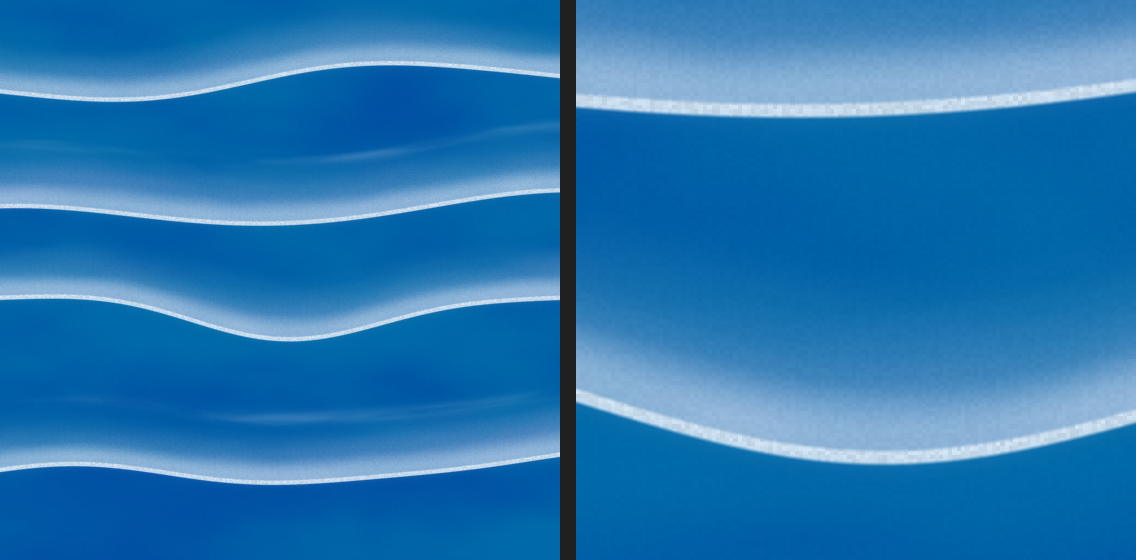
Left, the full canvas; right, a detail of the centre.
Write a WebGL 1 fragment shader that draws this background.

```glsl
precision highp float;
// Four soft white wave crests with misty foam rolling across deep blue water.
uniform vec2 u_resolution;

#define WAVES 4
#define LINE_HALF 0.0039
#define LINE_SOFT 0.0016
#define FOAM_HEIGHT 0.044
#define HAZE_HEIGHT 0.105
#define WISP_OFFSET 0.112
#define GRAIN 0.035
#define DEEP vec3(0.0, 0.315, 0.640)
#define TEAL vec3(0.0, 0.415, 0.660)
#define MIST vec3(0.46, 0.62, 0.80)
#define FOAM vec3(0.62, 0.75, 0.87)
#define CREST vec3(0.80, 0.87, 0.935)

float hash(vec2 p) {
  return fract(sin(dot(p, vec2(127.1, 311.7))) * 43758.5453);
}

float noise(vec2 p) {
  vec2 i = floor(p), f = fract(p);
  f = f * f * (3.0 - 2.0 * f);
  return mix(mix(hash(i), hash(i + vec2(1.0, 0.0)), f.x),
             mix(hash(i + vec2(0.0, 1.0)), hash(i + vec2(1.0, 1.0)), f.x), f.y);
}

float fbm(vec2 p) {
  float sum = 0.0, amp = 0.5;
  for (int i = 0; i < 4; i++) {
    sum += amp * noise(p);
    p = p * 2.03 + 17.3;
    amp *= 0.5;
  }
  return sum / 0.9375;
}

// Crest height: level, tilt and two harmonics (cos, sin, cos2, sin2)
float crestHeight(int wave, float x) {
  vec2 base = vec2(0.8428, 0.0273);
  vec4 bend = vec4(-0.0077, -0.0246, 0.0018, 0.0017);
  if (wave == 1) {
    base = vec2(0.6086, 0.0286);
    bend = vec4(0.0224, 0.0003, 0.0007, 0.0);
  } else if (wave == 2) {
    base = vec2(0.4395, 0.0);
    bend = vec4(0.0368, 0.0068, -0.0081, -0.0003);
  } else if (wave == 3) {
    base = vec2(0.1440, 0.0273);
    bend = vec4(0.0182, 0.0103, -0.0014, 0.0038);
  }
  float a = 6.28318 * x;
  return base.x + base.y * x
       + dot(bend, vec4(cos(a), sin(a), cos(2.0 * a), sin(2.0 * a)));
}

void main() {
  vec2 uv = gl_FragCoord.xy / u_resolution;
  float soft = max(LINE_SOFT, 0.8 / u_resolution.y);
  float grain = hash(floor(uv * 384.0)) - 0.5;

  // Water: broad, flat patches of deep and teal blue
  float patches = fbm(uv * vec2(2.2, 5.0) + vec2(3.7, 8.1));
  vec3 color = mix(DEEP, TEAL, smoothstep(0.25, 0.78, patches));

  for (int i = 0; i < WAVES; i++) {
    float id = float(i);
    float h = uv.y - crestHeight(i, uv.x);
    float above = smoothstep(-soft, soft, h);
    float vary = fbm(vec2(uv.x * 3.0 + id * 9.2, h * 14.0 + id * 5.1));
    float streak = noise(vec2(uv.x * 14.0 + id * 7.0, h * 22.0));

    // Shade on the water behind the crest
    color = mix(color, TEAL, 0.5 * above * (1.0 - smoothstep(0.06, 0.15, h)));

    // Wide haze, fading upwards with an uneven top
    float hazeTop = HAZE_HEIGHT * (0.7 + 0.6 * vary);
    float haze = above * (1.0 - smoothstep(0.015, hazeTop, h));
    vec3 mist = MIST + vec3(0.04, -0.03, 0.01) * (vary - 0.5) * 2.0;
    color = mix(color, mist, haze * (0.54 + 0.24 * vary));

    // Bright foam resting on the crest
    float foamTop = FOAM_HEIGHT * (0.85 + 0.3 * vary + 0.12 * streak);
    float foam = above * (1.0 - smoothstep(0.012, foamTop, h));
    color = mix(color, FOAM, foam * (0.70 + 0.16 * streak));

    // Thin drifting wisp above every second wave
    float drift = h - WISP_OFFSET - 0.012 * (noise(vec2(uv.x * 4.0, id)) - 0.5);
    float wisp = exp(-drift * drift / 0.00012) * mod(id, 2.0);
    wisp *= smoothstep(0.3, 0.75, fbm(vec2(uv.x * 3.5 + id * 4.0, h * 30.0)));
    color = mix(color, MIST, 0.42 * wisp);

    // Faint glow under the crest, then the crest line itself
    color = mix(color, MIST, 0.32 * (1.0 - above) * exp(min(h, 0.0) / 0.005));
    float line = 1.0 - smoothstep(LINE_HALF - soft, LINE_HALF + soft, abs(h));
    color = mix(color, CREST + grain * 2.0 * GRAIN, line * 0.94);
    color += grain * GRAIN * haze * 0.6;
  }

  gl_FragColor = vec4(color + grain * GRAIN * 0.25, 1.0);
}
```
